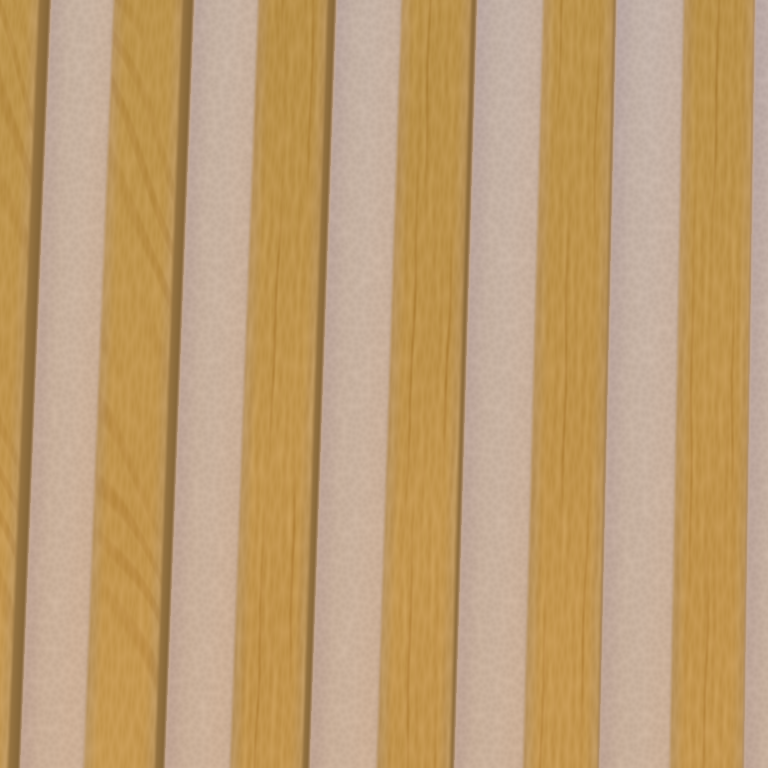
Reproduce this texture procedurally as a WebGL 1 fragment shader.

```glsl
precision highp float;
uniform vec2 u_resolution;

const vec3 WOOD_TOP = vec3(0.735, 0.575, 0.295);
const vec3 WOOD_LOW = vec3(0.77, 0.59, 0.31);
const vec3 WOOD_RIM = vec3(0.73, 0.585, 0.38);
const vec3 WOOD_SIDE = vec3(0.56, 0.43, 0.24);
const vec3 WALL_COOL = vec3(0.765, 0.695, 0.635);
const vec3 WALL_WARM = vec3(0.795, 0.68, 0.58);
const vec3 SEAM = vec3(0.66, 0.53, 0.40);

vec2 hash2(vec2 p) {
  p = vec2(dot(p, vec2(127.1, 311.7)), dot(p, vec2(269.5, 183.3)));
  return fract(sin(p) * 43758.5);
}

// Distance to the nearest scattered point
float cellular(vec2 p) {
  vec2 cell = floor(p);
  float nearest = 2.0;
  for (int j = -1; j <= 1; j++) {
    for (int i = -1; i <= 1; i++) {
      vec2 c = cell + vec2(float(i), float(j));
      nearest = min(nearest, length(c + hash2(c) - p));
    }
  }
  return nearest;
}

float softStep(float edge, float x, float blur) {
  return smoothstep(edge - blur, edge + blur, x);
}

float band(float x, float center, float halfWidth) {
  return 1.0 - smoothstep(0.0, halfWidth, abs(x - center));
}

// Nearly vertical fibres that break up along the slat, with dark veins
float straightGrain(vec2 p, float seed) {
  float x = p.x + 0.0015 * sin(p.y * 9.0 + seed) + 0.0008 * sin(p.y * 31.0 + seed * 2.0);
  float broken = 0.5 + 0.5 * sin(p.y * 19.0 + x * 160.0 + seed);
  float fibres = sin(x * 520.0 + seed * 3.0 + sin(p.y * 6.0)) * broken;
  float vein = 0.0;
  for (int i = 0; i < 3; i++) {
    float k = float(i);
    float center = 0.025 + 0.021 * k + 0.008 * sin(seed * 4.0 + k * 2.3);
    float fade = smoothstep(-0.3, 1.0, sin(p.y * (6.0 + 2.0 * k) + seed * 2.0 + k * 2.1));
    vein += band(x, center, 0.0032) * fade;
  }
  return 0.3 * fibres - 0.9 * vein;
}

// Sparse rings cut at a slant, sweeping down to the right
float slantedGrain(vec2 p, float seed) {
  float rings = p.y + 10.0 * p.x * p.x + (0.4 + 1.3 * p.y) * p.x
              + 0.014 * sin(p.y * 17.0 + seed) + 0.006 * sin(p.x * 80.0 + p.y * 21.0);
  float wave = sin(rings * 68.0 + 2.2 * sin(rings * 11.0 + seed));
  float fade = 0.5 + 0.5 * sin(p.y * 13.0 + p.x * 45.0 + seed);
  return 0.15 - 0.8 * smoothstep(0.1, 1.0, wave) * fade;
}

vec3 woodColor(vec2 uv, vec2 local, float across, float id) {
  float seed = id * 1.7 + 2.0;
  float slanted = 1.0 - step(0.5, id);
  float grain = mix(straightGrain(local, seed), slantedGrain(local, seed), slanted);
  float pores = cellular(vec2(local.x * 150.0, uv.y * 34.0) + seed * 13.0) - 0.5;
  float drift = sin(uv.y * 8.0 + seed) + 0.6 * sin(uv.y * 15.0 - local.x * 40.0 + seed);
  float rim = max(band(across, 0.0, 0.22), 0.8 * band(across, 1.0, 0.2));
  vec3 color = mix(WOOD_LOW, WOOD_TOP, smoothstep(0.1, 1.0, uv.y));
  color = mix(color, WOOD_RIM, rim * 0.9);
  color += grain * vec3(0.045, 0.055, 0.055);
  return color + pores * vec3(0.045, 0.045, 0.06) + 0.005 * drift;
}

vec3 wallColor(vec2 uv, float across) {
  float cool = 0.1 + 0.6 * uv.y + 0.35 * uv.x - 0.35 * smoothstep(0.45, 1.0, across);
  vec3 color = mix(WALL_WARM, WALL_COOL, clamp(cool, 0.0, 1.0));
  float leftShade = band(across, 0.0, 0.35);
  color -= leftShade * vec3(0.035, 0.04, 0.015);
  color += 0.012 * band(across, 0.65, 0.5) + uv.x * uv.y * vec3(-0.005, 0.0, 0.025);
  float speckle = cellular(uv * vec2(125.0, 115.0)) - 0.48;
  float blotch = cellular(uv * vec2(38.0, 26.0)) - 0.48;
  return color + 0.04 * speckle + 0.012 * blotch;
}

void main() {
  vec2 uv = gl_FragCoord.xy / u_resolution;

  // Leaning slats, slightly closer and bowed toward the top
  float pitch = mix(0.1885, 0.1835, uv.y);
  float start = mix(0.026, 0.065, uv.y) + 0.006 * uv.y * sin(3.1416 * uv.x);
  float slat = (uv.x - start) / pitch;
  float id = floor(slat);
  float t = slat - id;
  float blur = max(0.0030, 0.8 / u_resolution.x) / pitch;

  // The wall gap widens and the visible slat side narrows to the right
  float wallEnd = 0.44 + 0.012 * id;
  float sideWidth = clamp(0.070 + 0.012 * uv.y - 0.019 * id, 0.004, 0.085);
  float sideStart = 1.0 - sideWidth;

  vec3 wall = wallColor(uv, t / wallEnd);
  vec2 local = vec2((t - wallEnd) * pitch, uv.y);
  vec3 wood = woodColor(uv, local, (t - wallEnd) / (sideStart - wallEnd), id);
  float depth = clamp((t - sideStart) / sideWidth, 0.0, 1.0);
  vec3 side = WOOD_SIDE * mix(1.06, 0.90, depth);

  vec3 color = mix(wall, wood, softStep(wallEnd, t, blur));
  float sideStrength = smoothstep(0.0, 0.04, sideWidth);
  color = mix(color, side, softStep(sideStart, t, blur) * mix(0.3, 1.0, sideStrength));

  // Slat sides fade softly into the wall behind them
  color = mix(color, SEAM, 0.15 * band(t, wallEnd, 0.03));
  float edge = t > 0.5 ? t - 1.0 : t;
  vec3 meeting = mix(SEAM, WALL_WARM, smoothstep(-blur, blur, edge));
  color = mix(color, meeting, 0.8 * band(edge, 0.0, 1.3 * blur));
  gl_FragColor = vec4(color, 1.0);
}
```
